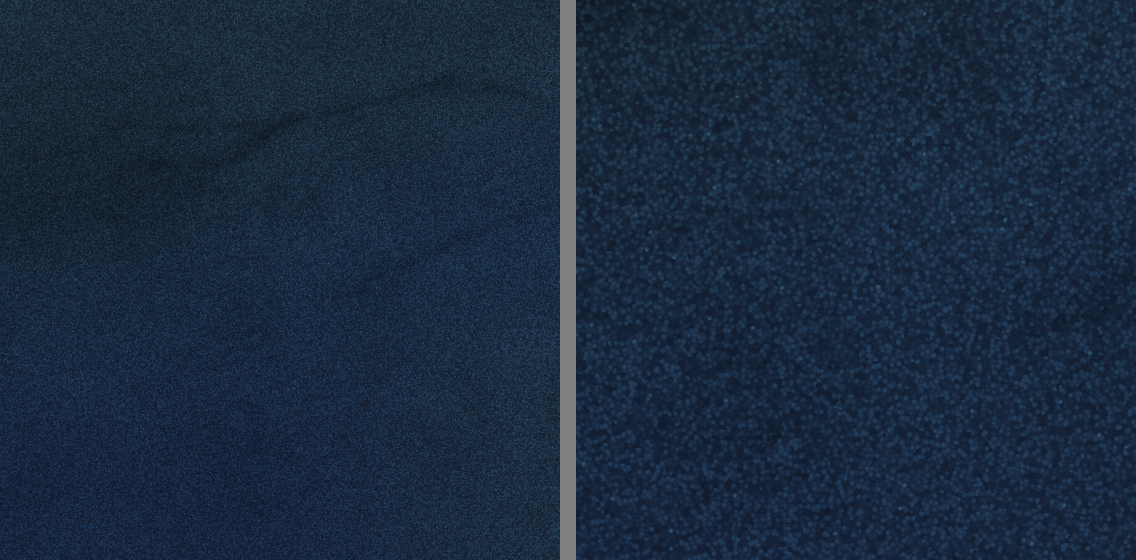
Left, the full canvas; right, a detail of the centre.
This texture is drawn by a Shadertoy shader. Its source:

```glsl
#define SLATE vec3(0.107, 0.173, 0.236)
#define BLUE vec3(0.099, 0.172, 0.266)
#define INDIGO vec3(0.090, 0.148, 0.249)
#define TEAL vec3(0.110, 0.181, 0.254)
#define GRAIN_CELLS 340.0
#define GRAIN_DEPTH 0.42
#define FIBRE_DEPTH 0.62
#define CREASE_DEPTH 0.20
#define WRINKLE_DEPTH 0.08
#define MOTTLE_DEPTH 0.07
#define SPECK_SHARE 0.004

vec2 hash2(vec2 cell) {
    vec3 h = fract(cell.xyx * vec3(0.1031, 0.1030, 0.0973));
    h += dot(h, h.yzx + 33.33);
    return fract((h.xx + h.yz) * h.zy);
}

// Cellular noise: x is the nearest distance, y a random value of that cell
vec2 cellular(vec2 p) {
    vec2 base = floor(p);
    vec2 nearest = vec2(9.0, 0.0);
    for (int j = -1; j <= 1; j++)
    for (int i = -1; i <= 1; i++) {
        vec2 cell = base + vec2(i, j);
        float d = length(cell + hash2(cell) - p);
        if (d < nearest.x) nearest = vec2(d, hash2(cell + 71.0).x);
    }
    return nearest;
}

// Layered, rotated and mutually warped sines
float waves(vec2 p) {
    float sum = 0.0, amp = 0.5;
    for (int i = 0; i < 6; i++) {
        p = mat2(0.80, 0.60, -0.60, 0.80) * p * 1.75;
        p += 0.7 * sin(p.yx * 1.3 + float(i) * 2.1);
        sum += amp * sin(p.x) * sin(p.y);
        amp *= 0.62;
    }
    return sum;
}

// Soft bowed crease from a to b, fading out at both ends
float crease(vec2 p, vec2 a, vec2 b, float bow, float width) {
    vec2 along = b - a, rel = p - a;
    float t = dot(rel, along) / dot(along, along);
    float arc = clamp(t, 0.0, 1.0);
    float off = (along.x * rel.y - along.y * rel.x) / length(along);
    off = (off - 4.0 * bow * arc * (1.0 - arc)) / width;
    float taper = smoothstep(0.0, 0.3, t) * (1.0 - smoothstep(0.7, 1.0, t));
    return taper * (0.72 * exp(-off * off) + 0.28 * exp(-off * off / 14.0));
}

// Fine broken wrinkles: thin ridges stretched along a shallow rising slope
float wrinkles(vec2 p) {
    vec2 q = mat2(0.95, -0.31, 0.31, 0.95) * p * vec2(2.5, 2.5);
    float ridge = 1.0 - smoothstep(0.0, 0.14, abs(waves(q * vec2(1.2, 3.6) + 3.0)));
    return ridge * smoothstep(-0.2, 0.35, waves(p * 5.0 + 8.0));
}

vec3 clothColor(vec2 p) {
    vec3 lower = mix(INDIGO, TEAL, smoothstep(0.45, 1.1, p.x + 0.15 * p.y));
    vec3 color = mix(lower, BLUE, smoothstep(0.1, 0.5, p.y - 0.1 * p.x));
    vec3 upper = mix(SLATE, TEAL, 0.3 * p.x);
    color = mix(color, upper, smoothstep(0.32, 0.74, p.y - 0.22 * p.x));
    vec2 shade = (p - vec2(0.08, 0.64)) / vec2(0.38, 0.20);
    return color * (1.0 - 0.17 * exp(-dot(shade, shade)));
}

void mainImage(out vec4 fragColor, in vec2 fragCoord) {
    vec2 uv = fragCoord / iResolution.y;
    vec2 p = uv + 0.009 * vec2(waves(uv * 12.0), waves(uv * 12.0 + 4.0));

    // Long folds across the upper half
    float folds = crease(p, vec2(0.36, 0.73), vec2(0.88, 0.88), 0.003, 0.007);
    folds += crease(p, vec2(0.74, 0.87), vec2(0.98, 0.81), 0.008, 0.007);
    folds += 0.8 * crease(p, vec2(0.16, 0.78), vec2(0.56, 0.79), -0.015, 0.005);
    folds += 0.8 * crease(p, vec2(0.20, 0.73), vec2(0.46, 0.72), -0.024, 0.007);
    folds += 0.7 * crease(p, vec2(0.27, 0.61), vec2(0.54, 0.81), -0.008, 0.008);

    // Fainter folds through the middle
    folds += 0.6 * crease(p, vec2(0.22, 0.48), vec2(0.52, 0.55), 0.010, 0.005);
    folds += 0.7 * crease(p, vec2(0.52, 0.43), vec2(1.12, 0.68), 0.012, 0.008);
    folds += 0.4 * crease(p, vec2(0.02, 0.60), vec2(0.36, 0.61), 0.008, 0.007);
    folds += 0.4 * crease(p, vec2(0.60, 0.20), vec2(0.78, 0.42), 0.010, 0.012);
    folds *= clamp(0.85 + 0.9 * waves(uv * 16.0 + 2.0), 0.25, 1.3);

    // Mottling and wrinkles
    float light = 1.0 + MOTTLE_DEPTH * waves(uv * vec2(6.0, 10.0));
    light -= WRINKLE_DEPTH * wrinkles(uv);
    light *= 1.0 - CREASE_DEPTH * min(folds, 1.3);

    // Napped grain, each fibre with its own brightness, and rare bright ones
    vec2 fine = cellular(uv * GRAIN_CELLS);
    vec2 coarse = cellular(uv * GRAIN_CELLS * 0.45 + 17.0);
    float fibre = (fine.y - 0.5) * (1.0 - smoothstep(0.25, 0.9, fine.x));
    light *= 1.0 + GRAIN_DEPTH * (0.43 - fine.x) + FIBRE_DEPTH * fibre
           + 0.14 * (0.43 - coarse.x);
    float speck = step(1.0 - SPECK_SHARE, fine.y) * (1.0 - smoothstep(0.1, 0.6, fine.x));
    vec3 color = clothColor(uv) * pow(max(light, 0.0), 1.0) * mix(vec3(1.0), vec3(light), vec3(0.0, 0.15, 0.0));

    fragColor = vec4(color + speck * vec3(0.05, 0.07, 0.07), 1.0);
}
```
